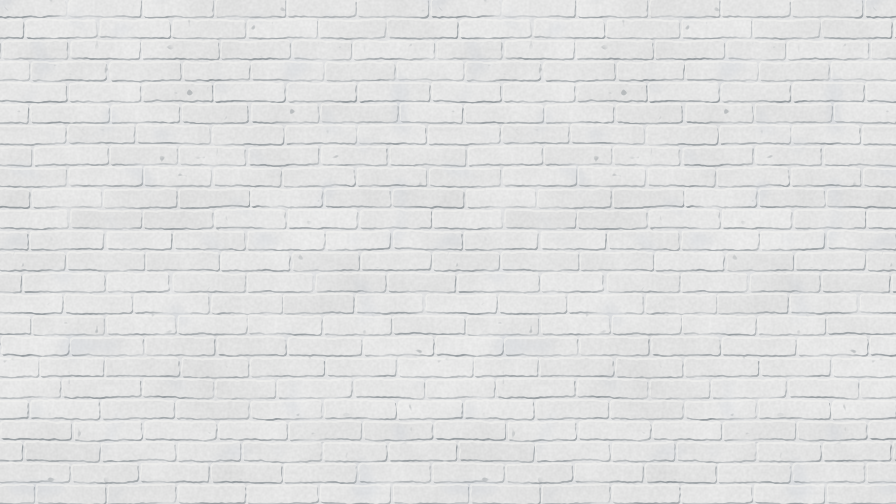
Reproduce this texture procedurally as a Shadertoy shader.

```glsl
// White painted brick wall in running bond, lit from the upper left.
// A height field of wobbly rounded bricks is sampled twice to give relief
// shading; wrapped gradient noise adds wear and repeats every six bricks.

const float ROWS = 23.82;          // courses down the canvas
const float ROW_START = 0.17;      // part of a course hidden above the top
const float BRICK_LENGTH = 3.42;   // in units of course height
const float BRICKS_PER_TILE = 6.0;
const float TILE = BRICK_LENGTH * BRICKS_PER_TILE;
const vec2 JOINT = vec2(0.055, 0.07);
const vec2 TO_LIGHT = vec2(-0.5, -0.87);

const vec3 PAINT = vec3(0.895, 0.896, 0.895);
const vec3 HIGHLIGHT = vec3(0.945, 0.945, 0.935);
const vec3 SHADOW = vec3(0.57, 0.595, 0.61);
const vec3 COOL_STAIN = vec3(0.80, 0.82, 0.85);

float hash(vec2 p) {
    vec3 h = fract(p.xyx * 0.1031);
    h += dot(h, h.yzx + 33.33);
    return fract((h.x + h.y) * h.z);
}

float cornerSlope(vec2 cell, vec2 offset, float wrap) {
    float angle = 6.2832 * hash(vec2(mod(cell.x, wrap), cell.y) + wrap);
    return dot(vec2(cos(angle), sin(angle)), offset);
}

// Gradient noise, about -0.7 to 0.7, that wraps across one tile
float noise(vec2 p, float frequency) {
    float wrap = max(1.0, round(TILE * frequency));
    p *= vec2(wrap / TILE, frequency);
    vec2 cell = floor(p), f = p - cell;
    vec2 s = f * f * f * (f * (f * 6.0 - 15.0) + 10.0);
    vec2 dx = vec2(1.0, 0.0), dy = vec2(0.0, 1.0);
    float a = mix(cornerSlope(cell, f, wrap),
                  cornerSlope(cell + dx, f - dx, wrap), s.x);
    float b = mix(cornerSlope(cell + dy, f - dy, wrap),
                  cornerSlope(cell + 1.0, f - 1.0, wrap), s.x);
    return mix(a, b, s.y);
}

// Position along the course (x, in bricks) and down the wall (y, in courses)
vec2 bondPosition(vec2 p) {
    p.y += 0.08 * noise(p, 0.35);
    float row = floor(p.y);
    float stagger = mod(row, 2.0) < 0.5 ? 0.935 : 0.42;
    stagger += 0.12 * (hash(vec2(row, 4.0)) - 0.5);
    float unevenness = 0.6 * noise(vec2(p.x, row * 7.3 + 0.4), 0.3);
    return vec2((p.x + unevenness) / BRICK_LENGTH - stagger, p.y);
}

float roundedBox(vec2 p, vec2 halfSize, float radius) {
    vec2 d = abs(p) - halfSize + radius;
    return length(max(d, 0.0)) + min(max(d.x, d.y), 0.0) - radius;
}

// Signed distance to the worn outline of the nearest brick
float brickDistance(vec2 p) {
    vec2 local = (fract(bondPosition(p)) - 0.5) * vec2(BRICK_LENGTH, 1.0);
    float d = roundedBox(local, vec2(0.5 * BRICK_LENGTH, 0.5) - JOINT, 0.13);
    return d + 0.07 * noise(p, 1.3) + 0.05 * noise(p, 3.7);
}

// Bricks rise from 0 to 1, with lumps in the paint
float wallHeight(vec2 p, float softness) {
    float brick = smoothstep(softness, -softness, brickDistance(p));
    return brick + 0.10 * noise(p, 2.6) + 0.07 * noise(p, 5.5);
}

// Sparse chips in the paint
float chips(vec2 p) {
    float spot = smoothstep(0.42, 0.58, noise(p, 2.3));
    return spot * smoothstep(0.05, 0.4, noise(p + 3.7, 0.55));
}

void mainImage(out vec4 fragColor, in vec2 fragCoord) {
    // Course units, measured down from the top left
    float pixel = ROWS / iResolution.y;
    vec2 p = vec2(fragCoord.x, iResolution.y - fragCoord.y) * pixel;
    p.y += ROW_START;

    // Relief: a higher surface toward the light casts shade
    float softness = max(0.05, 0.65 * pixel);
    float height = wallHeight(p, softness);
    float slope = wallHeight(p + TO_LIGHT * 0.085, softness) - height;
    float depth = clamp(0.62 + 0.75 * noise(p, 0.45)
                        + 0.5 * noise(p, 1.1), 0.12, 1.0);
    float shade = depth * smoothstep(0.04, 0.85, slope);
    float glint = smoothstep(0.02, 0.65, -slope);

    // Painted surface: tint per brick, soft blotches and fine grain
    vec2 brick = floor(bondPosition(p));
    brick.x = mod(brick.x, BRICKS_PER_TILE);
    float face = smoothstep(softness, -softness, brickDistance(p));
    float tint = 0.022 * face * (hash(brick + 11.0) - 0.5);
    float blotch = 0.025 * noise(p, 0.25) + 0.02 * noise(p, 0.9);
    float grain = 0.025 * noise(p, 5.0) + 0.02 * noise(p, 8.5);
    vec3 color = PAINT + tint + blotch + grain;

    // Cool stains, mortar, lit edges, shaded edges and chips
    float stain = smoothstep(0.2, 0.6, noise(p + 9.3, 0.6));
    color = mix(color, COOL_STAIN, 0.3 * stain + 0.15 * (1.0 - face));
    color = mix(color, HIGHLIGHT, 0.6 * glint);
    color = mix(color, SHADOW, 0.9 * shade);
    color = mix(color, SHADOW, 0.5 * chips(p));
    fragColor = vec4(clamp(color, 0.0, 1.0), 1.0);
}
```
